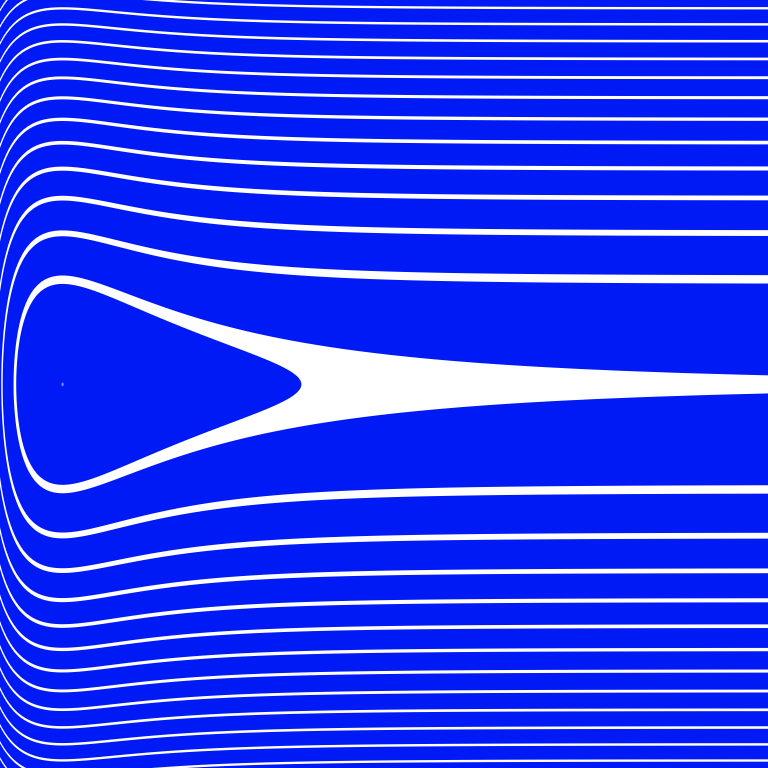
Give the GLSL for this background, as a three.js fragment shader.

```glsl
// Phase portrait of a particle in a Lennard-Jones well: white bands on blue.
// Energy = momentum squared + potential, measured in units of the well depth;
// the top slice of every unit of energy is painted as a band.

#define WELL_X 0.0815        // place of the potential minimum
#define WELL_RADIUS 0.585    // equilibrium distance in canvas units
#define AXIS_Y 0.4995        // height of the zero momentum axis
#define WELL_DEPTH 0.0201    // squared momentum that escapes the well
#define BAND_SHARE 0.149     // white part of each energy unit
#define FIELD_BLUE vec3(0.0, 0.10, 0.965)
#define BAND_WHITE vec3(1.0)

varying vec2 vUv;

// Total energy: 0 at the bottom of the well, 1 on the separatrix
float energy(vec2 p) {
  float r = 1.0 + (p.x - WELL_X) / WELL_RADIUS;
  float attraction = 1.0 / (r * r * r * r * r * r);
  float potential = (1.0 - attraction) * (1.0 - attraction);
  float momentum = p.y - AXIS_Y;
  return momentum * momentum / WELL_DEPTH + potential;
}

// Running integral of the repeating band pulse
float bandIntegral(float e) {
  return floor(e) * BAND_SHARE + max(fract(e) - (1.0 - BAND_SHARE), 0.0);
}

void main() {
  float e = energy(vUv);

  // Average the bands over the energy range spanned by one pixel
  float span = max(length(vec2(dFdx(e), dFdy(e))), 0.001);
  float coverage = (bandIntegral(e + 0.5 * span) - bandIntegral(e - 0.5 * span)) / span;

  gl_FragColor = vec4(mix(FIELD_BLUE, BAND_WHITE, clamp(coverage, 0.0, 1.0)), 1.0);
}
```
